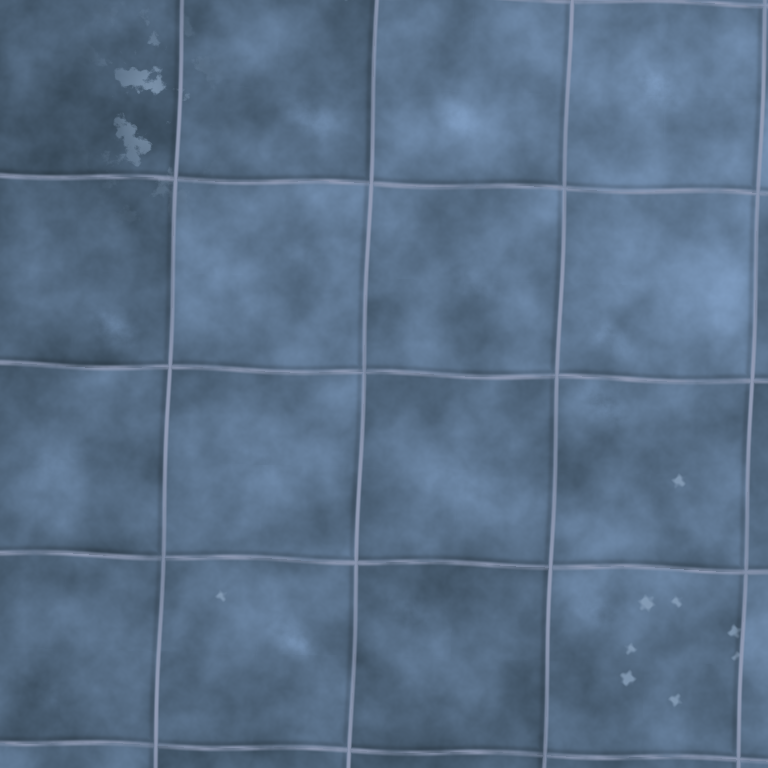
A Shadertoy shader for this texture:

```glsl
// Worn slate-blue square tiles in a slightly skewed grid with thin pale joints.
// Warped layered sines cloud each tile, tones drift from tile to tile, and
// cellular dots, scuffs and flakes add the wear.

float hash(vec2 p) {
    return fract(sin(dot(p, vec2(127.1, 311.7))) * 4375.85);
}

vec2 hash2(vec2 p) {
    return vec2(hash(p), hash(p + 17.3));
}

// Layered, rotated sines: soft mottling, roughly -0.8 to 0.8
float clouds(vec2 p) {
    float sum = 0.0, amp = 0.5;
    for (int i = 0; i < 7; i++) {
        p = mat2(0.8, 0.6, -0.6, 0.8) * p * 1.7 + vec2(1.7, 4.1);
        sum += amp * sin(p.x + 1.3 * sin(0.8 * p.y)) * cos(p.y + 1.3 * sin(0.7 * p.x));
        amp *= 0.62;
    }
    return sum;
}

// Cellular chips: sparse small dots, dense around one cluster
float chips(vec2 uv, float px) {
    vec2 p = uv * 30.0, base = floor(p);
    float mask = 0.0;
    for (int j = -1; j <= 1; j++)
    for (int i = -1; i <= 1; i++) {
        vec2 cell = base + vec2(i, j);
        vec2 away = cell / 30.0 - vec2(0.89, 0.14);
        float cluster = exp(-140.0 * dot(away, away));
        float present = step(hash(cell + 5.0), 0.006 + 0.32 * cluster);
        float radius = mix(0.12, 0.26, hash(cell + 9.0));
        vec2 d = p - cell - 0.2 - 0.6 * hash2(cell);
        d += 0.05 * sin(d.yx * 19.0 + cell);
        float soft = 0.06 + 30.0 * px;
        mask = max(mask, present * (1.0 - smoothstep(radius - soft, radius + soft, length(d))));
    }
    return mask;
}

void mainImage(out vec4 fragColor, in vec2 fragCoord) {
    vec2 uv = fragCoord / iResolution.xy;
    float px = 1.0 / min(iResolution.x, iResolution.y);

    // Skewed grid with slightly uneven joints
    vec2 pitch = vec2(0.253, 0.246);
    vec2 grid = (uv - vec2(0.202, 0.034) - vec2(0.036, -0.024) * uv.yx) / pitch;
    grid += vec2(0.005, 0.008) * sin(grid.yx * vec2(5.0, 6.3) + 2.0 * round(grid));
    vec2 tile = floor(grid), local = grid - tile;
    vec2 joint = (grid - round(grid)) * pitch;

    // Tile tone: broad light from the upper right, diagonal drift, random offset
    float tone = 0.53 + 0.42 * (uv.x - 0.5) + 0.1 * (uv.y - 0.5);
    tone += 0.14 * cos(1.05 * (tile.x - tile.y + 1.0));
    tone += 0.16 * (hash(tile + 3.0) - 0.5);

    // Mottling differs per tile; edges are a little darker
    vec2 shift = 40.0 * hash2(tile + 31.0);
    tone += 0.42 * clouds(local * 2.6 + shift);
    tone += 0.05 * clouds(uv * 45.0);
    vec2 inset = min(local, 1.0 - local);
    tone += 0.04 - 0.16 * exp(-13.0 * min(inset.x, inset.y));

    // One hazy scuff per tile, broken up by finer mottling
    vec2 d = local - mix(vec2(0.2), vec2(0.85), hash2(tile + 53.0));
    d = mat2(0.8, 0.6, -0.6, 0.8) * d;
    float grain = clouds(uv * 28.0);
    float scuff = exp(-dot(d * d, vec2(45.0, 140.0))) * hash(tile + 71.0);
    tone += 0.4 * scuff * (0.7 + grain);
    vec3 color = mix(vec3(0.23, 0.30, 0.365), vec3(0.44, 0.545, 0.67), clamp(tone, -0.1, 1.25));

    // Flaked patch beside an upper left joint, plus scattered chips
    vec2 patchOffset = (uv - vec2(0.198, 0.86)) * vec2(18.0, 10.0);
    float flake = smoothstep(0.12, 0.4, grain) * exp(-dot(patchOffset, patchOffset));
    float wear = max(0.75 * flake, 0.75 * chips(uv, px));
    color = mix(color, vec3(0.55, 0.64, 0.74), wear);

    // Narrow shadows along one side of each joint
    vec2 shade = exp(-pow((joint + vec2(0.006, -0.006)) / 0.0035, vec2(2.0)));
    color *= 1.0 - 0.13 * max(shade.x, shade.y);

    // Joints: crisp uprights, softer and patchier cross lines
    vec2 width = vec2(0.0036, 0.0048) + px * 0.5;
    vec2 line = 1.0 - smoothstep(vec2(0.0008), width, abs(joint));
    float uneven = sin(uv.x * 61.0 + 2.0 * sin(uv.x * 23.0 + tile.y));
    line *= vec2(0.82 + 0.15 * sin(uv.y * 17.0 + 2.0 * round(grid.x)),
                 0.60 + 0.18 * uneven + 0.2 * grain);
    color = mix(color, vec3(0.57, 0.61, 0.71), clamp(max(line.x, line.y), 0.0, 1.0));

    fragColor = vec4(color, 1.0);
}
```
